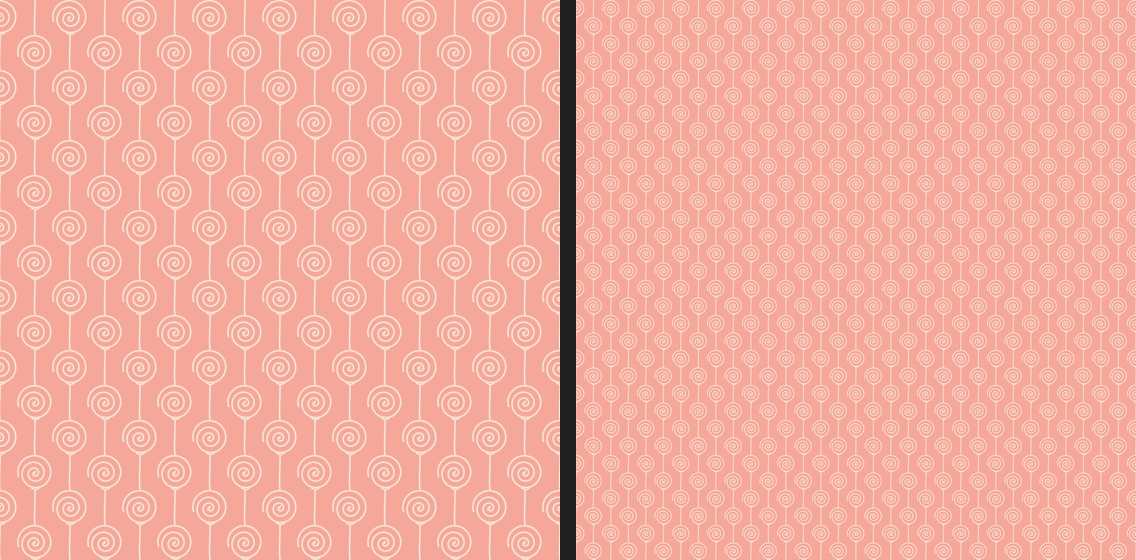
Left: one tile. Right: repeated 2 by 2.
This pattern is drawn by a Shadertoy shader. Its source:

```glsl
// Cream spiral lollipops on thin wavy sticks over a flat salmon ground.
// Two interleaved 8 x 8 lattices form a half-drop layout; each motif is a
// distance field of a polar spiral, a small bowl under it and a stick.

const float TAU = 6.2831853;

// Layout, in lattice cells
const float REPEATS = 8.0;
const vec2 CORE = vec2(-0.005, 0.74);
const vec2 HALF_DROP = vec2(0.5, 0.5);

// Line and colours
const float LINE_WIDTH = 0.021;
const float EDGE_SOFTNESS = 0.75;
const vec3 SALMON = vec3(0.96, 0.66, 0.60);
const vec3 CREAM = vec3(0.97, 0.92, 0.87);

// Spiral: radius against turns, turn 0 pointing left
const float TURN_START = -0.33;
const float TURN_END = 3.03;
const float TURN_ROUND = 2.6;
const vec3 GROWTH = vec3(0.021, 0.0625, 0.0083);
const float ROUNDING = 0.278;

// Bowl and stick
const vec2 BOWL_CENTRE = vec2(0.012, -0.231);
const float BOWL_HALF_WIDTH = 0.055;
const float BOWL_DEPTH = 0.022;
const float STICK_TOP = -0.229;
const float STICK_BOTTOM = -0.752;
const float STICK_WAVE = 0.008;

float spiralRadius(float turn) {
    float late = max(turn - TURN_ROUND, 0.0);
    return GROWTH.x + turn * (GROWTH.y + turn * GROWTH.z) - ROUNDING * late * late;
}

vec2 spiralPoint(float turn) {
    float angle = TAU * (turn + 0.5);
    return spiralRadius(turn) * vec2(cos(angle), sin(angle));
}

// Distance to the spiral's centre line, with rounded ends
float spiralDistance(vec2 p) {
    float r = length(p);
    float phase = r > 0.0 ? fract(atan(p.y, p.x) / TAU + 0.5) : 0.0;
    float d = min(length(p - spiralPoint(TURN_START)), length(p - spiralPoint(TURN_END)));
    for (int k = -1; k <= 3; k++) {
        float turn = phase + float(k);
        if (turn < TURN_START || turn > TURN_END) continue;
        float late = max(turn - TURN_ROUND, 0.0);
        float slope = (GROWTH.y + 2.0 * GROWTH.z * turn - 2.0 * ROUNDING * late) / TAU;
        float ring = spiralRadius(turn);
        d = min(d, abs(r - ring) * ring / length(vec2(ring, slope)));
    }
    return d;
}

// Shallow upward-curving arc where the stick meets the sweet
float bowlDistance(vec2 p) {
    p -= BOWL_CENTRE;
    float x = clamp(p.x, -BOWL_HALF_WIDTH, BOWL_HALF_WIDTH);
    float u = x / BOWL_HALF_WIDTH;
    float slope = 2.0 * BOWL_DEPTH * u / BOWL_HALF_WIDTH;
    float rise = abs(p.y - BOWL_DEPTH * u * u) / sqrt(1.0 + slope * slope);
    return length(vec2(p.x - x, rise));
}

// Slightly waved line down to the next sweet in the column
float stickDistance(vec2 p) {
    float y = -fract(-p.y);
    float nearest = clamp(y, STICK_BOTTOM, STICK_TOP);
    float along = (STICK_TOP - nearest) / (STICK_TOP - STICK_BOTTOM);
    float x = 0.006 - STICK_WAVE * sin(0.5 * TAU * along * along);
    return length(vec2(p.x - x, y - nearest));
}

void mainImage(out vec4 fragColor, in vec2 fragCoord) {
    vec2 q = fragCoord / iResolution.xy * REPEATS;
    float pixel = REPEATS / iResolution.y;

    // Nearest line over both lattices
    float d = 1.0;
    for (int i = 0; i < 2; i++) {
        vec2 p = q - CORE - float(i) * HALF_DROP;
        p -= floor(p + 0.5);
        d = min(d, min(spiralDistance(p), min(bowlDistance(p), stickDistance(p))));
    }

    float edge = EDGE_SOFTNESS * pixel;
    float ink = 1.0 - smoothstep(-edge, edge, d - 0.5 * LINE_WIDTH);
    fragColor = vec4(mix(SALMON, CREAM, ink), 1.0);
}
```
